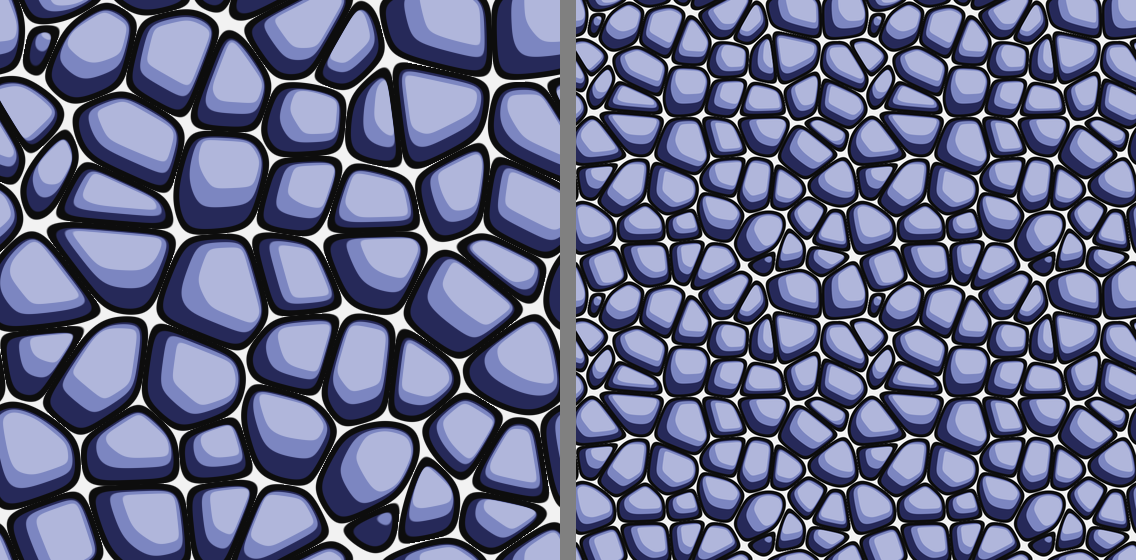
Left, the tile; right, the same tile 2 across and 2 down.
A WebGL 1 fragment shader for this texture:

```glsl
precision highp float;
uniform vec2 u_resolution;

// Lengths are in grid cells; the canvas is GRID cells wide.
#define GRID 7.0
#define JITTER 0.82
#define SIZE_SPREAD 0.26
#define OUTLINE 0.062
#define GAP 0.008
#define CORNER 0.075
#define FACET_CORNER 0.035
#define SHADE_DIR vec2(-0.55, -0.83)

const vec3 MORTAR = vec3(0.95);
const vec3 INK = vec3(0.05);
const vec3 NAVY = vec3(0.15, 0.16, 0.35);
const vec3 BLUE = vec3(0.485, 0.525, 0.755);
const vec3 PALE = vec3(0.69, 0.715, 0.86);

float hash(vec2 cell, float seed) {
  return fract(sin(dot(cell, vec2(127.1, 311.7)) + seed * 74.7) * 43758.5453);
}

// Stone centre in xy and power weight in z, wrapping at the canvas edges.
vec3 stone(vec2 cell) {
  vec2 id = mod(cell, GRID);
  vec2 offset = vec2(hash(id, 1.0), hash(id, 2.0)) - 0.5;
  return vec3(cell + 0.5 + JITTER * offset, SIZE_SPREAD * hash(id, 3.0));
}

float power(vec2 p, vec3 s) {
  vec2 d = p - s.xy;
  return dot(d, d) - s.z;
}

// Cell of the stone that owns point p.
vec2 findOwner(vec2 p) {
  vec2 base = floor(p);
  vec2 owner = base;
  float best = 100.0;
  for (int y = -2; y <= 2; y++) {
    for (int x = -2; x <= 2; x++) {
      vec2 cell = base + vec2(float(x), float(y));
      float d = power(p, stone(cell));
      if (d < best) {
        best = d;
        owner = cell;
      }
    }
  }
  return owner;
}

// Rounded inner distances: x whole stone, y blue facet, z pale facet.
vec3 stoneLayers(vec2 p, vec2 owner) {
  vec3 self = stone(owner);
  float turn = 0.7 * (hash(mod(owner, GRID), 4.0) - 0.5);
  vec2 shade = mat2(cos(turn), sin(turn), -sin(turn), cos(turn)) * SHADE_DIR;
  vec3 rounding = vec3(CORNER, 0.8 * CORNER, FACET_CORNER);
  vec3 sum = vec3(0.0);
  for (int y = -2; y <= 2; y++) {
    for (int x = -2; x <= 2; x++) {
      if (x == 0 && y == 0) continue;
      vec3 other = stone(owner + vec2(float(x), float(y)));
      vec2 between = other.xy - self.xy;
      float span = length(between);
      float edge = 0.5 * (power(p, other) - power(p, self)) / span;
      float reach = 0.5 * (span * span - other.z + self.z) / span;
      // Facets sit deeper behind the edges that face the shade.
      float shaded = max(0.0, dot(between / span, shade));
      float room = max(0.0, reach - OUTLINE);
      float blueInset = OUTLINE + room * (0.05 + 0.36 * shaded);
      float paleInset = OUTLINE + room * (0.14 + 0.62 * shaded);
      sum += exp(-(edge - vec3(0.0, blueInset, paleInset)) / rounding);
    }
  }
  return -rounding * log(sum);
}

void main() {
  vec2 p = gl_FragCoord.xy / u_resolution * GRID;
  float soft = 0.7 * GRID / min(u_resolution.x, u_resolution.y);
  vec3 layers = stoneLayers(p, findOwner(p));

  // Paint from the mortar up to the pale top facet.
  vec3 color = mix(MORTAR, INK, smoothstep(-soft, soft, layers.x + GAP));
  float body = smoothstep(-soft, soft, layers.x - OUTLINE);
  color = mix(color, NAVY, body);
  color = mix(color, BLUE, body * smoothstep(-soft, soft, layers.y));
  color = mix(color, PALE, body * smoothstep(-soft, soft, layers.z));
  gl_FragColor = vec4(color, 1.0);
}
```
